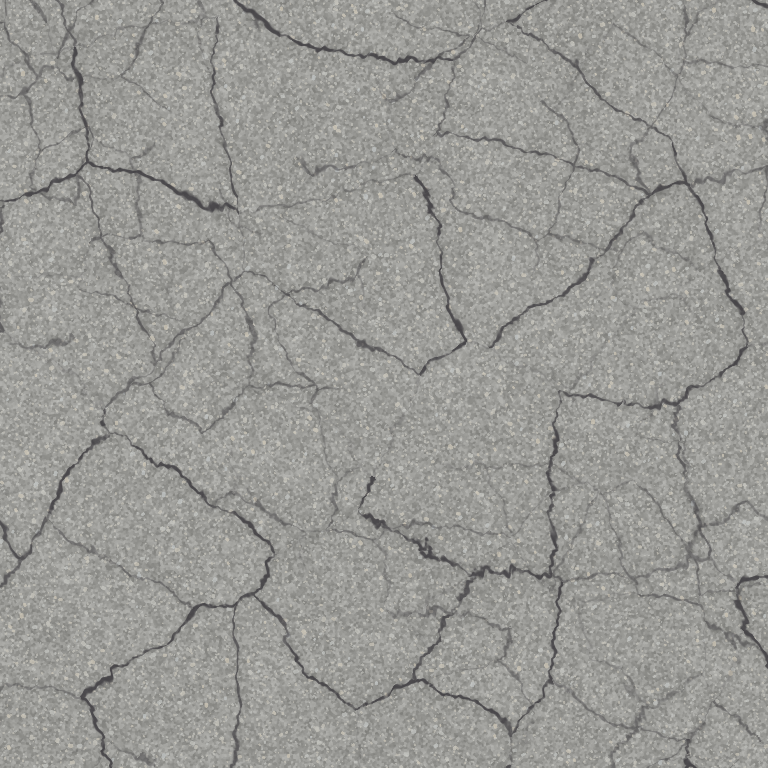
A Shadertoy shader for this texture:

```glsl
// Weathered asphalt: soft cellular grain and scattered pale chips form the surface.
// Two scales of cracks follow the borders of cellular noise, bent by layered sines;
// each border has its own strength, so some are deep and others almost vanish.

const vec3 ASPHALT = vec3(0.609, 0.609, 0.594);
const vec3 CRACK_DARK = vec3(0.250, 0.242, 0.258);
const vec3 PALE_CHIP = vec3(0.790, 0.787, 0.760);
const vec3 WARM_TINT = vec3(0.030, 0.005, -0.030);

vec2 hash2(vec2 p) {
    vec3 q = fract(p.xyx * vec3(0.1031, 0.1030, 0.0973));
    q += dot(q, q.yzx + 33.33);
    return fract((q.xx + q.yz) * q.zy);
}

// Layered, rotated sines that bend straight borders into ragged ones
vec2 wobble(vec2 p, float freq, float amp) {
    vec2 sum = vec2(0.0);
    mat2 turn = mat2(0.8, 0.6, -0.6, 0.8);
    for (int i = 0; i < 6; i++) {
        p = turn * p;
        sum += amp * sin(freq * (p.yx + sum) + vec2(1.3, 4.1) * float(i + 1));
        freq *= 2.1;
        amp *= 0.56;
    }
    return sum;
}

// Smoothly blended random value per cell, 0 to 1
float grain(vec2 p) {
    vec2 cell = floor(p);
    float total = 0.0, weights = 0.0;
    for (int y = -1; y <= 1; y++)
    for (int x = -1; x <= 1; x++) {
        vec2 id = cell + vec2(x, y);
        vec2 d = id + hash2(id) - p;
        float w = exp(-7.0 * dot(d, d));
        total += w * hash2(id + 71.0).x;
        weights += w;
    }
    return total / weights;
}

// Sparse angular chips: x = coverage, y = random tint
vec2 chips(vec2 p, float share, float blur) {
    vec2 cell = floor(p);
    vec2 result = vec2(0.0);
    for (int y = -1; y <= 1; y++)
    for (int x = -1; x <= 1; x++) {
        vec2 id = cell + vec2(x, y);
        vec2 rnd = hash2(id + 19.0);
        vec2 d = p - id - hash2(id);
        float angle = 6.283 * rnd.y;
        d = mat2(cos(angle), sin(angle), -sin(angle), cos(angle)) * d;
        float radius = mix(0.25, 0.60, hash2(id + 43.0).x);
        float dist = max(abs(d.x) * 1.5, abs(d.x) * 0.5 + abs(d.y)) - radius;
        float cover = step(rnd.x, share) * (1.0 - smoothstep(-blur, blur, dist));
        if (cover > result.x) result = vec2(cover, rnd.y);
    }
    return result;
}

// Cellular borders: x = distance to the border, y = random value of that border
vec2 borders(vec2 p) {
    vec2 cell = floor(p), nearId = cell, nearVec = vec2(8.0);
    for (int y = -1; y <= 1; y++)
    for (int x = -1; x <= 1; x++) {
        vec2 id = cell + vec2(x, y);
        vec2 v = id + hash2(id) - p;
        if (dot(v, v) < dot(nearVec, nearVec)) { nearVec = v; nearId = id; }
    }
    vec2 result = vec2(8.0, 0.0);
    for (int y = -2; y <= 2; y++)
    for (int x = -2; x <= 2; x++) {
        vec2 id = nearId + vec2(x, y);
        vec2 v = id + hash2(id) - p;
        vec2 gap = v - nearVec;
        if (dot(gap, gap) < 0.0001) continue;
        float d = dot(0.5 * (v + nearVec), normalize(gap));
        if (d < result.x) result = vec2(d, hash2(id + nearId + 7.0).x);
    }
    return result;
}

// Crack layer: x = dark core, y = worn halo around it
vec2 cracks(vec2 uv, float cells, float width, float hidden, float pixel) {
    vec2 border = borders(uv * cells);
    float dist = border.x / cells;
    float strength = smoothstep(hidden, hidden + 0.75, border.y);
    float crumbs = grain(uv * 150.0);
    float swell = grain(uv * 34.0 + 5.0);
    float w = width * (0.5 + 0.5 * strength) * (0.2 + 1.0 * crumbs + 0.7 * swell);
    float core = 1.0 - smoothstep(0.35 * w, w + 0.6 * pixel, dist);
    float halo = exp(-dist / (width * 1.8)) * (0.4 + 1.2 * crumbs);
    float broken = smoothstep(0.1, 0.6, 0.5 * (crumbs + swell));
    return vec2(core * mix(0.45, 1.0, broken), halo) * strength;
}

void mainImage(out vec4 fragColor, in vec2 fragCoord) {
    vec2 uv = fragCoord / iResolution.y;
    float pixel = 1.0 / iResolution.y;

    // Surface grain, from broad stains to fine grit
    float tone = 0.160 * (grain(uv * 330.0) - 0.5)
               + 0.055 * (grain(uv * 150.0 + 31.0) - 0.5)
               + 0.022 * (grain(uv * 11.0 + 13.0) - 0.5);
    vec3 color = ASPHALT + tone;

    // Pale stone chips in two sizes
    vec2 small = chips(uv * 270.0, 0.14, 270.0 * pixel * 0.5);
    vec2 large = chips(uv * 150.0 + 57.0, 0.055, 150.0 * pixel * 0.5);
    color = mix(color, PALE_CHIP + WARM_TINT * (small.y - 0.4), 0.62 * small.x);
    color = mix(color, PALE_CHIP + WARM_TINT * (large.y * 2.0 - 0.8), 0.70 * large.x);

    // Main cracks, then faint finer ones gathered in patches
    vec2 bent = uv + wobble(uv, 15.0, 0.014);
    vec2 deep = cracks(bent + 3.0, 4.8, 0.0024, -0.10, pixel);
    vec2 fine = cracks(bent + 9.0, 10.0, 0.0018, 0.05, pixel);
    fine *= smoothstep(0.30, 0.60, grain(uv * 4.0 + 2.0));
    color *= 1.0 - 0.13 * deep.y - 0.11 * fine.y;
    color = mix(color, CRACK_DARK, max(0.85 * deep.x, 0.42 * fine.x));

    fragColor = vec4(color, 1.0);
}
```
